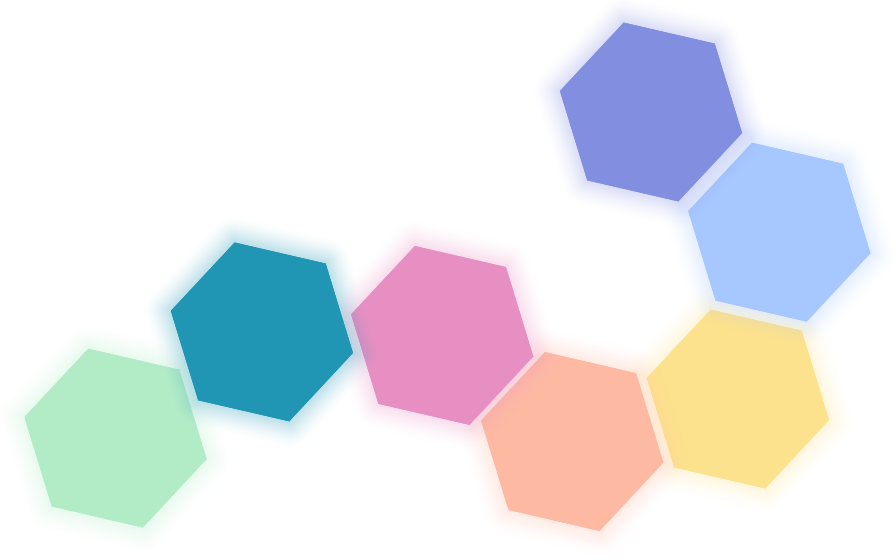
Write a Shadertoy shader that draws this background.

```glsl
#define HEX_COUNT 7
#define APOTHEM 0.1452
#define TILT radians(13.0)
#define GLOW_INNER -0.042
#define GLOW_OUTER 0.050
#define GLOW_STRENGTH 0.52
#define PAPER vec3(1.0)

// Centres in units of canvas height, ordered from back to front
const vec2 centers[HEX_COUNT] = vec2[](
    vec2(1.3177, 0.2875), vec2(1.0219, 0.2115), vec2(0.7896, 0.4010),
    vec2(0.2063, 0.2177), vec2(0.4677, 0.4073), vec2(1.3917, 0.5854),
    vec2(1.1625, 0.8000));

// Yellow, peach, pink, mint, teal, sky, periwinkle
const vec3 tints[HEX_COUNT] = vec3[](
    vec3(0.990, 0.885, 0.550), vec3(0.995, 0.725, 0.640),
    vec3(0.906, 0.560, 0.760), vec3(0.700, 0.925, 0.780),
    vec3(0.125, 0.585, 0.706), vec3(0.650, 0.780, 1.000),
    vec3(0.510, 0.557, 0.878));

// Signed distance to a regular hexagon with vertices on the x axis
float hexagonDistance(vec2 p, float apothem) {
    const vec3 k = vec3(-0.866025, 0.5, 0.577350);
    p = abs(p);
    p -= 2.0 * min(dot(k.xy, p), 0.0) * k.xy;
    p -= vec2(clamp(p.x, -k.z * apothem, k.z * apothem), apothem);
    return length(p) * sign(p.y);
}

void mainImage(out vec4 fragColor, in vec2 fragCoord) {
    float pixel = 1.0 / iResolution.y;
    // Keep the layout 1.6 wide on any canvas
    vec2 uv = fragCoord / iResolution.xy * vec2(1.6, 1.0);
    float c = cos(TILT), s = sin(TILT);
    mat2 tilt = mat2(c, s, -s, c);

    vec3 color = PAPER;
    for (int i = 0; i < HEX_COUNT; i++) {
        float d = hexagonDistance(tilt * (uv - centers[i]), APOTHEM);
        // Soft halo, then the solid face
        float glow = GLOW_STRENGTH * (1.0 - smoothstep(GLOW_INNER, GLOW_OUTER, d));
        float face = 1.0 - smoothstep(-0.7 * pixel, 0.7 * pixel, d);
        color = mix(color, tints[i], max(glow, face));
    }
    fragColor = vec4(color, 1.0);
}
```
